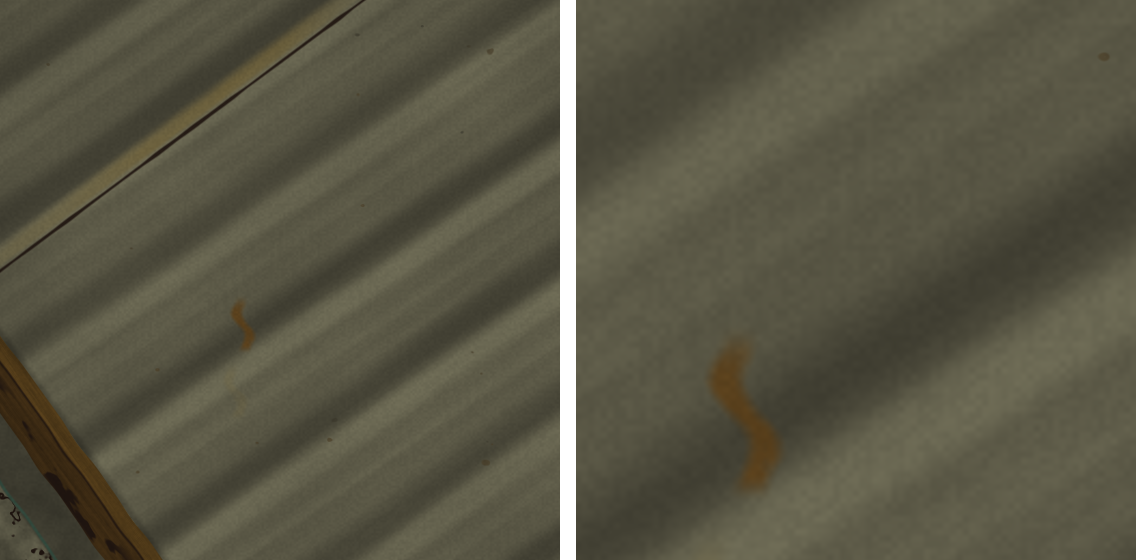
Left: the whole. Right: its middle third, enlarged.
Write a WebGL 2 fragment shader that draws this texture.

```glsl
#version 300 es
precision highp float;
// Weathered corrugated metal sheets with a rusty lap seam and a wooden batten.
uniform vec2 u_resolution;
out vec4 fragColor;

const vec3 METAL = vec3(0.350, 0.340, 0.270);
const vec3 SHADE = vec3(0.265, 0.257, 0.205);
const vec3 SHEEN = vec3(0.425, 0.415, 0.330);
const vec3 OCHRE = vec3(0.430, 0.375, 0.220);
const vec3 RUST = vec3(0.360, 0.245, 0.090);
const vec3 WOOD = vec3(0.310, 0.225, 0.095);
const vec3 WOOD_SIDE = vec3(0.235, 0.165, 0.075);
const vec3 GAP = vec3(0.120, 0.080, 0.060);
const vec3 TEAL = vec3(0.190, 0.300, 0.250);
const float PERIOD = 0.251;

float hash(vec2 p) {
  return fract(sin(dot(p, vec2(127.1, 311.7))) * 43758.5453);
}

float noise(vec2 p) {
  vec2 i = floor(p), f = fract(p);
  f = f * f * (3.0 - 2.0 * f);
  return mix(mix(hash(i), hash(i + vec2(1, 0)), f.x),
             mix(hash(i + vec2(0, 1)), hash(i + vec2(1, 1)), f.x), f.y);
}

float fbm(vec2 p) {
  float sum = 0.0, gain = 0.5;
  for (int i = 0; i < 4; i++) {
    sum += gain * noise(p);
    p = p * 2.03 + 7.1;
    gain *= 0.5;
  }
  return sum / 0.9375;
}

// Soft band that rises from a to b and falls from c to d.
float band(float x, float a, float b, float c, float d) {
  return smoothstep(a, b, x) * (1.0 - smoothstep(c, d, x));
}

float stroke(float dist, float halfWidth, float soft) {
  return 1.0 - smoothstep(halfWidth - soft, halfWidth + soft, abs(dist));
}

// Shaded corrugation: a valley, a lit crest and a faint minor rib per period.
vec3 corrugation(float across, float along) {
  float wave = (across - 0.70) / PERIOD + 0.5;
  float id = floor(wave);
  float t = fract(wave) - 0.5 + 0.035 * (noise(vec2(along * 3.0, id * 5.0)) - 0.5);
  float vary = 0.8 + 0.3 * hash(vec2(id, 3.0));
  float valley = band(t, -0.47, -0.25, -0.21, -0.04);
  float crest = band(t, -0.13, -0.01, 0.07, 0.18);
  float rib = band(t, 0.18, 0.34, 0.35, 0.40);
  vec3 col = mix(METAL, SHADE, valley * vary);
  return mix(col, SHEEN, clamp(crest * vary * 0.8 + rib * 0.28, 0.0, 1.0));
}

// Small dark and reddish flecks scattered over the sheet.
vec3 flecks(vec3 col, vec2 p, float soft) {
  for (int i = 0; i < 22; i++) {
    float k = float(i);
    vec2 center = vec2(hash(vec2(k, 1.0)), hash(vec2(k, 2.0)));
    vec2 d = (p - center) * vec2(1.0, 1.4);
    float r = mix(0.002, 0.007, pow(hash(vec2(k, 4.0)), 3.0));
    float wobble = 0.005 * (noise(p * 150.0) - 0.5);
    vec3 tint = mix(SHADE * 0.8, RUST, 0.5 * hash(vec2(k, 5.0)));
    col = mix(col, tint, 0.6 * stroke(length(d) + wobble, r, soft + 0.001));
  }
  return col;
}

// Dripping rust mark, tapering along a crooked vertical path.
float rustMark(vec2 p, vec2 center) {
  vec2 d = p - center;
  d.x += 0.22 * d.y + 0.008 * sin(d.y * 90.0);
  float width = 0.009 + 0.007 * (fbm(p * 55.0) - 0.5);
  return stroke(d.x, width, 0.006) * band(d.y, -0.053, -0.035, 0.025, 0.055)
       * smoothstep(0.2, 0.6, fbm(p * 38.0 + 4.0) + 0.1);
}

// Overlapping sheet edge; e is the distance below the seam.
vec3 lapSeam(vec3 col, float e, float x, float along, float soft) {
  float wear = fbm(vec2(along * 14.0, e * 60.0));
  col = mix(col, SHADE * 0.95, 0.65 * band(e, -0.10, -0.05, -0.045, -0.025));
  float stain = band(x, -0.2, 0.42, 0.48, 0.66);
  vec3 lip = mix(SHEEN, OCHRE, 0.25 + 0.75 * stain);
  col = mix(col, lip, band(e, -0.045, -0.022, -0.012, -0.002) * (0.55 + 0.4 * wear));
  float width = 0.0028 + 0.002 * (noise(vec2(along * 25.0, 2.0)) - 0.5);
  return mix(col, GAP, 0.92 * stroke(e, width, soft + 0.0008));
}

// Wooden batten and the cracked wall behind it; w grows toward the corner.
vec3 batten(vec3 col, float w, float along, float soft) {
  float grain = fbm(vec2(along * 9.0, w * 190.0));
  float edge = w + 0.004 * (noise(vec2(along * 18.0, 1.0)) - 0.5);
  col *= 1.0 - 0.2 * band(w, 0.335, 0.349, 0.35, 0.352);
  vec3 wood = mix(WOOD, WOOD_SIDE, smoothstep(0.374, 0.383, w));
  wood *= 0.78 + 0.42 * grain;
  float blot = fbm(vec2(along * 13.0, w * 30.0));
  wood = mix(wood, GAP, band(w, 0.385, 0.41, 0.428, 0.44) * smoothstep(0.50, 0.58, blot));
  wood = mix(wood, GAP, 0.85 * stroke(edge - 0.379, 0.0018, soft + 0.0008));
  col = mix(col, wood, smoothstep(-soft, soft, edge - 0.350));
  vec3 wall = SHADE * (0.72 + 0.35 * fbm(vec2(along, w) * 24.0));
  vec3 plaster = METAL * (0.7 + 0.55 * fbm(vec2(along, w) * 35.0));
  float crack = abs(fbm(vec2(along, w) * 20.0) - 0.5);
  plaster = mix(GAP, plaster, smoothstep(0.005, 0.035, crack));
  wall = mix(wall, plaster, smoothstep(0.503, 0.510, w));
  wall = mix(wall, TEAL, 0.85 * stroke(edge - 0.503, 0.0025, soft + 0.001));
  return mix(col, wall, smoothstep(-soft, soft, edge - 0.433));
}

void main() {
  vec2 p = gl_FragCoord.xy / u_resolution;
  float soft = 0.75 / u_resolution.y;
  float down = 1.0 - p.y;
  float across = down + 0.68 * p.x;
  float along = (p.x - 0.68 * down) * 0.83;

  // Sheet, streaks and seam
  vec3 col = corrugation(across, along);
  col *= 0.95 + 0.10 * fbm(vec2(along * 3.0, across * 45.0));
  col *= 0.94 + 0.12 * fbm(p * 6.0);
  col = flecks(col, p, soft);
  col = mix(col, RUST, 0.85 * rustMark(p, vec2(0.434, 0.420)));
  col = mix(col, OCHRE, 0.25 * rustMark(p, vec2(0.420, 0.300)));
  float e = (down + 0.745 * p.x - 0.484) * 0.80;
  col = lapSeam(col, e, p.x, along, soft);

  // Batten, corner falloff and fine grain
  float w = (down - 1.387 * p.x) * 0.585;
  col = batten(col, w, (p.x + 1.387 * down) * 0.585, soft);
  col *= 1.0 - 0.10 * smoothstep(0.45, 0.85, distance(p, vec2(0.60, 0.40)));
  col *= 0.96 + 0.08 * noise(p * 260.0);
  fragColor = vec4(col, 1.0);
}
```
